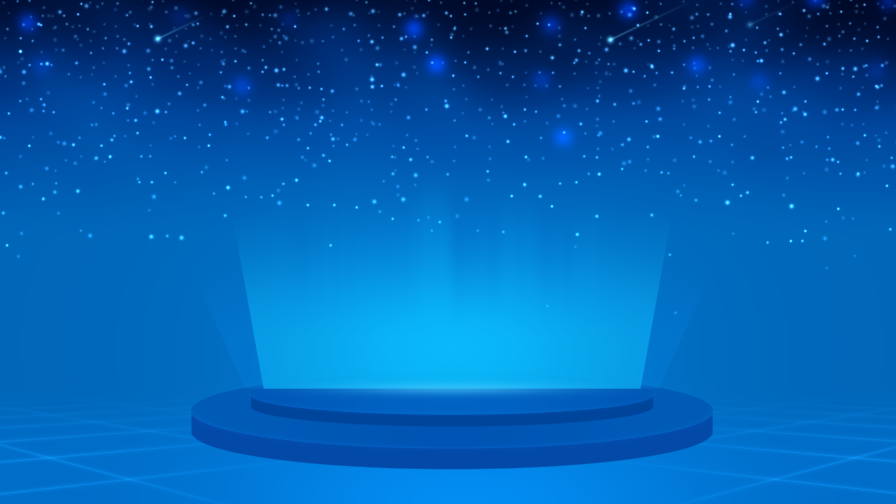
A WebGL 1 fragment shader for this background:

```glsl
precision highp float;
// Round two-step podium with a rising cyan light beam under a starry blue night sky.
uniform vec2 u_resolution;

#define CENTER_X 0.897
#define HORIZON 0.305
#define BEAM_BASE 0.229
#define BEAM_TOP 0.59
#define TILE_SIZE 2.5
#define TILE_SKEW 1.6
#define STAR_GAIN 0.95
#define BLOB_GAIN 0.75

const vec3 NIGHT = vec3(0.0, 0.035, 0.16);
const vec3 INDIGO = vec3(0.0, 0.17, 0.45);
const vec3 BLUE = vec3(0.0, 0.28, 0.62);
const vec3 AZURE = vec3(0.0, 0.40, 0.72);
const vec3 SKY_GLOW = vec3(0.01, 0.53, 0.90);
const vec3 BEAM_EDGE = vec3(0.03, 0.60, 0.89);
const vec3 BEAM_CORE = vec3(0.04, 0.75, 0.99);
const vec3 STAR = vec3(0.40, 0.80, 1.0);

vec2 hash2(vec2 p) {
  vec2 k = vec2(dot(p, vec2(127.1, 311.7)), dot(p, vec2(269.5, 183.3)));
  return fract(sin(k) * 43758.5);
}

float corner(vec2 cell, vec2 f, vec2 o) {
  return dot(hash2(cell + o) * 2.0 - 1.0, f - o);
}

float gradientNoise(vec2 p) {
  vec2 i = floor(p), f = fract(p), s = f * f * (3.0 - 2.0 * f);
  float low = mix(corner(i, f, vec2(0, 0)), corner(i, f, vec2(1, 0)), s.x);
  float high = mix(corner(i, f, vec2(0, 1)), corner(i, f, vec2(1, 1)), s.x);
  return mix(low, high, s.y);
}

float gauss(vec2 q, vec2 size) {
  q /= size;
  return exp(-dot(q, q));
}

// One jittered dot per grid cell, denser toward the top
float dots(vec2 p, float cell, float radius, float density, float seed) {
  vec2 id = floor(p / cell);
  vec2 h = hash2(id + seed), pick = hash2(id + seed + 37.0);
  vec2 pos = (id + 0.25 + 0.5 * h) * cell;
  float keep = density * smoothstep(0.42, 0.95, pos.y);
  return step(pick.x, keep) * (0.2 + 0.8 * pick.y * pick.y) * gauss(p - pos, vec2(radius));
}

// Bright head with a thin tail fading to the upper right
float meteor(vec2 p, vec2 head, float tail) {
  vec2 q = p - head, dir = normalize(vec2(2.1, 1.0));
  float along = clamp(dot(q, dir) / tail, 0.0, 1.0);
  float streak = 0.35 * (1.0 - along) * gauss(q - dir * along * tail, vec2(0.0022));
  return streak + gauss(q, vec2(0.006));
}

float ellipse(vec2 q, vec2 r) {
  float f = length(q / r);
  return (f - 1.0) * f / max(length(q / (r * r)), 1e-5);
}

float fill(float d) {
  return 1.0 - smoothstep(-0.0018, 0.0018, d);
}

// Disc with a lit top, a side wall and a thin front rim
vec3 disc(vec3 col, vec2 q, vec2 r, float h, vec3 top, vec3 side) {
  float face = ellipse(q, r);
  float wall = max(abs(q.x) - r.x, abs(q.y + 0.5 * h) - 0.5 * h);
  float body = min(min(face, wall), ellipse(q + vec2(0.0, h), r));
  col = mix(col, side, fill(body));
  col = mix(col, top, fill(face));
  float rim = exp(-abs(face) / 0.002) * step(q.y, 0.0);
  return col + rim * vec3(0.01, 0.05, 0.07);
}

// Perspective floor seam; the sign of skew sets its direction
float seam(vec2 c, float skew) {
  float depth = max(HORIZON - c.y, 0.02), run = c.x + skew;
  float offset = abs(fract(run / depth / TILE_SIZE) - 0.5) * TILE_SIZE;
  return exp(-offset * depth * depth / max(abs(run), 0.1) / 0.0025);
}

vec3 sky(vec2 p) {
  float cloud = gradientNoise(p * vec2(2.5, 4.0)) + 0.5 * gradientNoise(p * 8.0 + 9.0);
  float t = p.y + 0.13 * cloud * smoothstep(0.5, 0.85, p.y);
  vec3 col = mix(AZURE, BLUE, smoothstep(0.52, 0.78, t));
  col = mix(col, INDIGO, smoothstep(0.74, 0.91, t));
  return mix(col, NIGHT, smoothstep(0.86, 1.04, t));
}

void main() {
  vec2 p = gl_FragCoord.xy / u_resolution.y;
  p.x += 0.5 * (16.0 / 9.0 - u_resolution.x / u_resolution.y);
  vec2 c = p - vec2(CENTER_X, 0.0);

  // Sky, wide glow and stars
  vec3 col = sky(p);
  col = mix(col, SKY_GLOW, 0.62 * gauss(c - vec2(0.0, 0.32), vec2(0.46, 0.32)));
  col += BLOB_GAIN * vec3(0.0, 0.22, 0.85) * dots(p, 0.13, 0.019, 0.55, 5.0);
  for (int i = 0; i < 4; i++) {
    float k = float(i);
    float light = dots(p + k * vec2(0.013, 0.0), 0.024 + 0.013 * k, 0.0023 + 0.0005 * k, 0.5, 11.0 * k);
    col += STAR_GAIN * STAR * light;
  }
  float meteors = meteor(p, vec2(0.313, 0.923), 0.11) + meteor(p, vec2(1.211, 0.921), 0.18)
    + 0.35 * meteor(p, vec2(1.488, 0.951), 0.13);
  col += vec3(0.4, 0.75, 0.8) * meteors;

  // Tiled floor
  float ground = 1.0 - smoothstep(0.08, 0.23, p.y);
  col += ground * vec3(0.0, 0.025, 0.06);
  col += ground * smoothstep(0.15, 0.8, abs(c.x)) * vec3(0.03, 0.1, 0.12)
    * (seam(c, TILE_SKEW) + seam(c, -TILE_SKEW));
  col = mix(col, vec3(0.01, 0.57, 0.97), 0.85 * gauss(c - vec2(0.03, 0.0), vec2(0.42, 0.13)));

  // Podium
  float middle = gauss(vec2(c.x, 0.0), vec2(0.3, 1.0));
  col = disc(col, c - vec2(0.0, 0.185), vec2(0.517, 0.074), 0.042,
    mix(vec3(0.0, 0.36, 0.72), vec3(0.0, 0.33, 0.70), middle), vec3(0.01, 0.29, 0.66));
  col = disc(col, c - vec2(0.0, 0.2176), vec2(0.399, 0.040), 0.024,
    mix(vec3(0.0, 0.33, 0.70), vec3(0.0, 0.39, 0.77), middle), vec3(0.0, 0.27, 0.61));

  // Outer and main beams, with streaks that vary the fading height
  float rise = c.y - BEAM_BASE;
  float above = smoothstep(-0.0018, 0.0018, rise);
  float outer = fill(abs(c.x) - 0.41 - 0.456 * rise) * (1.0 - smoothstep(0.05, 0.28, rise));
  col = mix(col, SKY_GLOW, 0.25 * outer * above);
  float streak = gradientNoise(vec2(c.x * 17.0, c.y * 0.8)) + 0.5 * gradientNoise(vec2(c.x * 41.0, 3.0));
  float top = BEAM_TOP + (0.05 + 0.12 * streak) * middle;
  float beam = fill(abs(c.x) - 0.374 - 0.18 * rise) * (1.0 - smoothstep(0.31, top, c.y));
  vec3 light = mix(BEAM_EDGE, BEAM_CORE, gauss(c - vec2(0.0, 0.32), vec2(0.30, 0.24)));
  col = mix(col, light, 0.9 * beam * above);

  // Bright line where the beam meets the podium
  col = mix(col, vec3(0.27, 0.78, 0.98), 0.6 * gauss(vec2(c.x, rise), vec2(0.22, 0.012)));
  gl_FragColor = vec4(clamp(col, 0.0, 1.0), 1.0);
}
```
